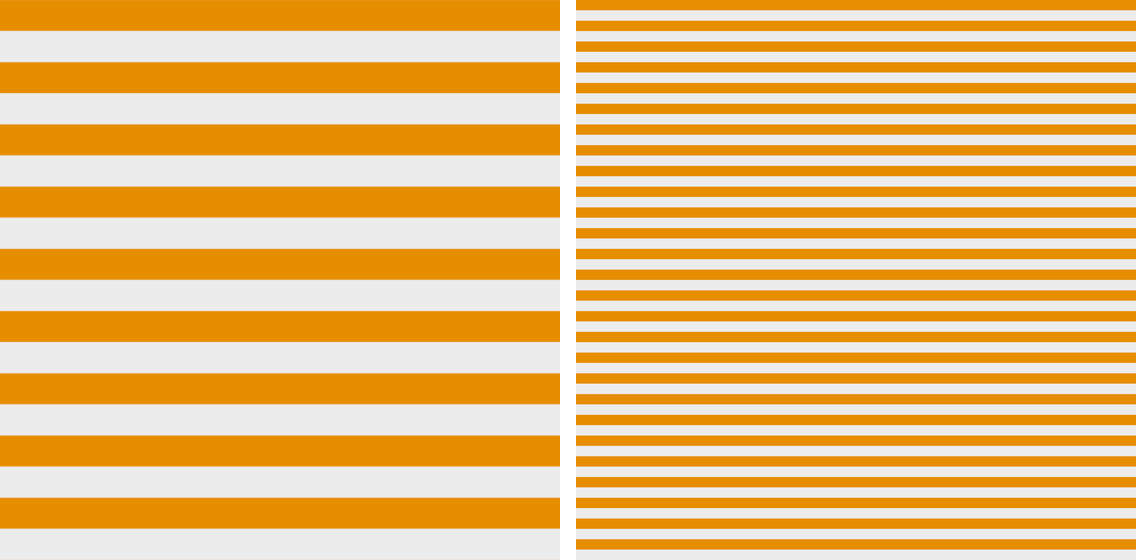
Left: one tile. Right: repeated 3 by 3.
Give the GLSL for this pattern, as a three.js fragment shader.

```glsl
// Nine even horizontal orange stripes on pale grey, with a faint peach hairline along their edges.
varying vec2 vUv;

// Signed distance to the stripe in the upper half of each repeat, negative inside.
float stripeDistance(float y) {
  return abs(fract(y - 0.252) - 0.5) - 0.248;
}

void main() {
  float y = vUv.y * 9.0;
  float blur = max(fwidth(y), 1e-5);
  float d = stripeDistance(y);

  // Flat stripes with smoothed edges
  vec3 paleGrey = vec3(0.925);
  vec3 orange = vec3(0.906, 0.553, 0.0);
  vec3 color = mix(paleGrey, orange, clamp(0.5 - d / blur, 0.0, 1.0));

  // Hairline, fading as it gets thinner than the smoothing width
  vec3 peach = vec3(0.91, 0.68, 0.51);
  float lineWidth = max(0.005, blur);
  float hairline = clamp(1.0 - abs(d) / lineWidth, 0.0, 1.0) * 0.005 / lineWidth;
  color = mix(color, peach, hairline);

  gl_FragColor = vec4(color, 1.0);
}
```
